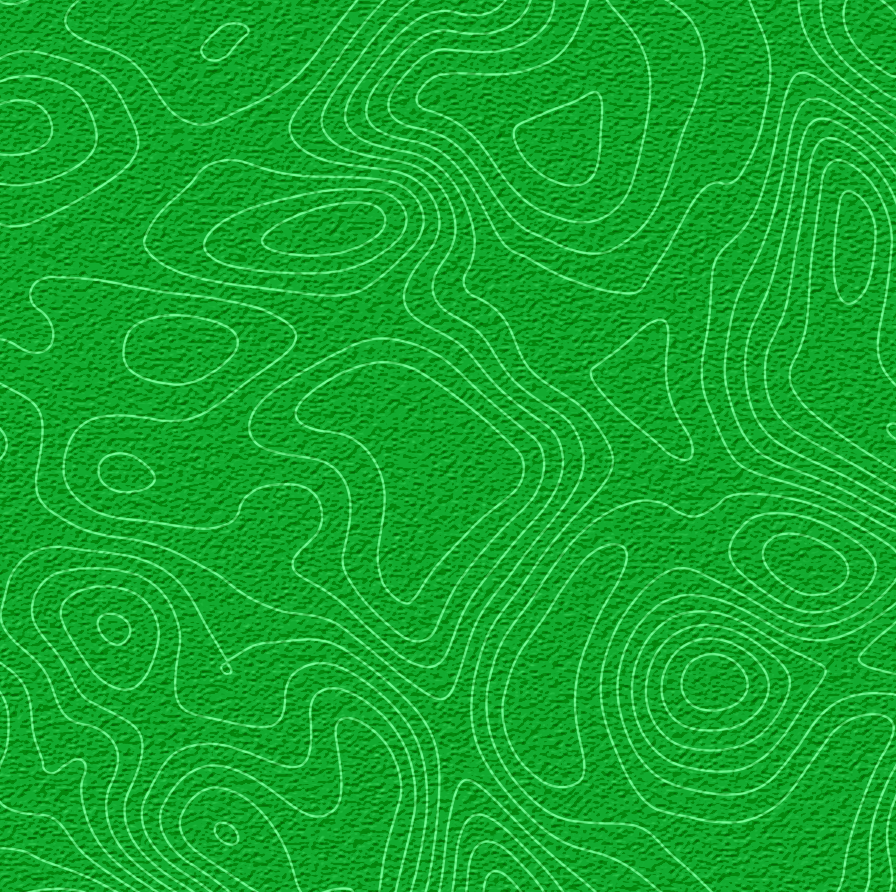
Write a WebGL 1 fragment shader that draws this pattern.

```glsl
precision highp float;
// Topographic contour lines over a finely embossed green ground.
// Lines are level sets of smooth value noise, kept at an even width by dividing
// by its slope; the ground is a fine noise lit from above, turned into tones.
uniform vec2 u_resolution;

#define LAND_SCALE 5.8
#define LEVELS 11.0
#define DETAIL 0.11
#define LINE_HALF_WIDTH 0.0013
#define LINE_SOFTNESS 0.0008
#define GRAIN_SCALE vec2(215.0, 300.0)
#define GRAIN_GAIN 3.3

const vec3 DEEP  = vec3(0.01, 0.41, 0.02);
const vec3 DARK  = vec3(0.01, 0.53, 0.05);
const vec3 MAIN  = vec3(0.07, 0.67, 0.19);
const vec3 LIGHT = vec3(0.27, 0.88, 0.40);
const vec3 LINE  = vec3(0.45, 0.98, 0.58);

float hash(vec2 cell) {
  return fract(sin(dot(cell, vec2(127.1, 311.7))) * 43758.5453);
}

mat2 rotation(float angle) {
  float c = cos(angle);
  float s = sin(angle);
  return mat2(c, s, -s, c);
}

float valueNoise(vec2 p) {
  vec2 cell = floor(p);
  vec2 f = fract(p);
  vec2 w = f * f * (3.0 - 2.0 * f);
  float low = mix(hash(cell), hash(cell + vec2(1.0, 0.0)), w.x);
  float high = mix(hash(cell + vec2(0.0, 1.0)), hash(cell + vec2(1.0, 1.0)), w.x);
  return mix(low, high, w.y);
}

// Height of the land, in contour levels.
float landHeight(vec2 uv) {
  vec2 p = rotation(0.5) * uv * LAND_SCALE + 7.3;
  p += 0.3 * sin(p.yx * vec2(1.3, 1.1) + vec2(0.4, 2.1));
  return LEVELS * (valueNoise(p) + DETAIL * valueNoise(p * 2.0 + 31.7));
}

// Coverage of the contour line nearest to uv.
float contour(vec2 uv, float pixel) {
  const float STEP = 0.001;
  float h = landHeight(uv);
  vec2 slope = vec2(landHeight(uv + vec2(STEP, 0.0)),
                    landHeight(uv + vec2(0.0, STEP))) - h;
  float dist = abs(fract(h) - 0.5) / max(length(slope) / STEP, 1.0);
  float soft = max(LINE_SOFTNESS, 0.4 * pixel);
  return 1.0 - smoothstep(LINE_HALF_WIDTH - soft, LINE_HALF_WIDTH + soft, dist);
}

// Two layers of fine noise at different angles hide the lattice.
float grainHeight(vec2 p) {
  return valueNoise(p) + valueNoise(rotation(0.6) * p + 53.0);
}

// Relief of the grain: bright on upper slopes, dark on lower ones.
float grainRelief(vec2 uv) {
  vec2 p = uv * GRAIN_SCALE;
  vec2 towardLight = vec2(-0.25, 0.65);
  return GRAIN_GAIN * (grainHeight(p) - grainHeight(p + towardLight));
}

vec3 groundColour(float relief) {
  vec3 colour = mix(DEEP, DARK, smoothstep(-2.7, -1.5, relief));
  colour = mix(colour, MAIN, smoothstep(-0.8, -0.15, relief));
  return mix(colour, LIGHT, clamp((relief - 0.9) / 3.5, 0.0, 1.0));
}

void main() {
  vec2 uv = gl_FragCoord.xy / u_resolution.y;
  float relief = grainRelief(uv);
  float line = contour(uv, 1.0 / u_resolution.y);

  // The grain roughens the lines.
  line *= clamp(0.82 + 0.18 * relief, 0.5, 1.0);
  gl_FragColor = vec4(mix(groundColour(relief), LINE, line), 1.0);
}
```
